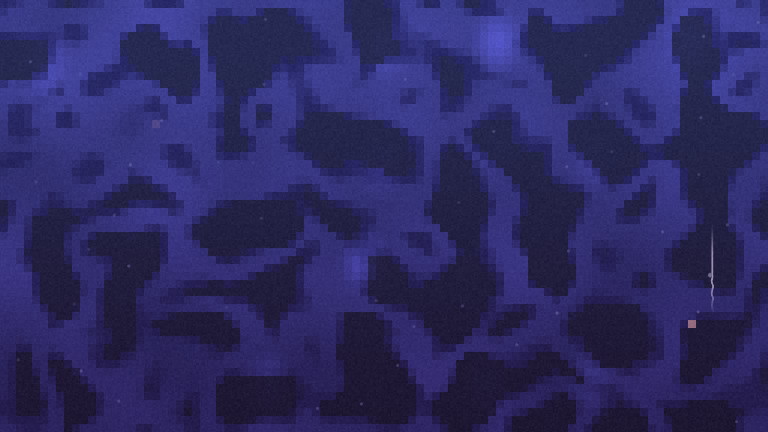
This texture is drawn by a Shadertoy shader. Its source:

```glsl
#define ROWS 54.0
#define VEIN_SCALE 5.2
#define WARP 0.32
#define VOID_EDGE 0.205
#define GLOW_SPACING 0.25
#define GRAIN 0.045
#define VOID_TOP vec3(0.150, 0.164, 0.322)
#define VOID_LOW vec3(0.115, 0.088, 0.195)
#define RIM_TOP vec3(0.155, 0.160, 0.410)
#define RIM_LOW vec3(0.140, 0.108, 0.295)
#define VEIN_TOP vec3(0.240, 0.247, 0.570)
#define VEIN_LOW vec3(0.178, 0.145, 0.385)

// Integer hash: two values in 0..1 per lattice point
vec2 hash2(vec2 p) {
    uvec2 v = uvec2(ivec2(floor(p)) + 4096);
    v = v * 1664525u + 1013904223u;
    v.x += v.y * 1664525u;
    v.y += v.x * 1664525u;
    v ^= v >> 16u;
    v.x += v.y * 1664525u;
    v.y += v.x * 1664525u;
    v ^= v >> 16u;
    return vec2(v & 65535u) / 65535.0;
}

float slope(vec2 corner, vec2 offset) {
    float angle = 6.28319 * hash2(corner).x;
    return dot(vec2(cos(angle), sin(angle)), offset);
}

float gradientNoise(vec2 p) {
    vec2 i = floor(p), f = p - i, e = vec2(1, 0);
    vec2 u = f * f * f * (f * (f * 6.0 - 15.0) + 10.0);
    float low = mix(slope(i, f), slope(i + e, f - e), u.x);
    float high = mix(slope(i + e.yx, f - e.yx), slope(i + 1.0, f - 1.0), u.x);
    return mix(low, high, u.y);
}

// Soft bright spots, each kept inside its own grid square
float glowSpots(vec2 p) {
    vec2 g = p / GLOW_SPACING, id = floor(g);
    vec2 center = 0.5 + 0.3 * (hash2(id + 70.0) - 0.5);
    vec2 pick = hash2(id + 130.0);
    vec2 d = (g - id - center) * vec2(1.25, 0.95);
    float falloff = smoothstep(0.36, 0.0, length(d));
    return falloff * step(0.52, pick.x) * (0.4 + 0.6 * pick.y);
}

// Colour of one square block of the vein pattern
vec3 blockColor(vec2 cell) {
    vec2 p = (cell + 0.5) / ROWS;
    vec2 q = p * VEIN_SCALE + 17.0;
    q += WARP * vec2(gradientNoise(q * 1.3 + 31.0), gradientNoise(q * 1.3 + 57.0));
    float ridge = abs(gradientNoise(q) + 0.22 * gradientNoise(q * 2.1 + 9.0));
    float height = smoothstep(-0.05, 1.0, p.y);

    vec3 voidTone = mix(VOID_LOW, VOID_TOP, height);
    vec3 rimTone = mix(RIM_LOW, RIM_TOP, height);
    vec3 veinTone = mix(VEIN_LOW, VEIN_TOP, height);
    veinTone *= 1.0 + 0.28 * gradientNoise(p * 4.0 + 83.0);

    float body = 1.0 - smoothstep(VOID_EDGE - 0.02, VOID_EDGE + 0.01, ridge);
    float core = 1.0 - smoothstep(VOID_EDGE - 0.11, VOID_EDGE - 0.035, ridge);
    vec3 color = mix(voidTone, mix(rimTone, veinTone, core), body);
    color += vec3(0.11, 0.11, 0.26) * glowSpots(p) * mix(0.15, 1.0, body);

    // Two stray tinted blocks
    color = mix(color, vec3(0.58, 0.42, 0.50), step(length(cell - vec2(86, 13)), 0.5));
    color = mix(color, vec3(0.31, 0.28, 0.54), step(length(cell - vec2(19, 38)), 0.5));
    return color;
}

// Sparse dust dots
float dust(vec2 p) {
    vec2 g = p * 9.0, id = floor(g);
    vec2 pick = hash2(id + 210.0);
    vec2 center = 0.15 + 0.7 * hash2(id + 270.0);
    float dotMask = 1.0 - smoothstep(0.018, 0.045, length(g - id - center));
    return dotMask * step(0.68, pick.x) * (0.35 + 0.65 * pick.y);
}

// Thin vertical scratch with a ragged lower end
float scratch(vec2 p) {
    float ragged = 1.0 - smoothstep(0.33, 0.38, p.y);
    float wobble = 0.006 * ragged * gradientNoise(vec2(3.0, p.y * 70.0));
    float line = 1.0 - smoothstep(0.001, 0.0032, abs(p.x - 1.649 - wobble));
    float reach = smoothstep(0.26, 0.35, p.y) * (1.0 - smoothstep(0.40, 0.49, p.y));
    float knot = 1.0 - smoothstep(0.003, 0.007, length(p - vec2(1.644, 0.363)));
    return max(line * reach, 0.7 * knot);
}

void mainImage(out vec4 fragColor, in vec2 fragCoord) {
    vec2 p = fragCoord / iResolution.y;

    // Average four samples to smooth block edges
    vec3 color = vec3(0.0);
    for (int k = 0; k < 4; k++) {
        vec2 shift = vec2(k & 1, k >> 1) * 0.5 - 0.25;
        color += 0.25 * blockColor(floor((fragCoord + shift) / iResolution.y * ROWS));
    }

    color = mix(color, vec3(0.45, 0.45, 0.68), 0.5 * dust(p));
    color = mix(color, vec3(0.72, 0.68, 0.82), 0.8 * scratch(p));

    // Film grain
    vec2 grain = hash2(p * 288.0 + 500.0);
    color += GRAIN * (0.5 * (grain.x + grain.y) - 0.5);
    fragColor = vec4(color, 1.0);
}
```
